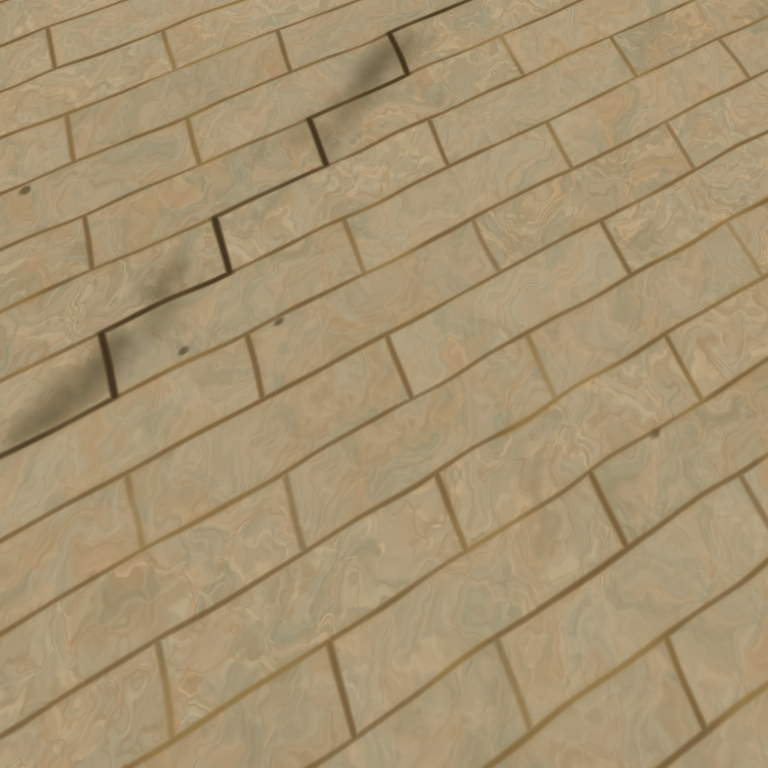
Write a three.js fragment shader that draws this texture.

```glsl
#define BRICK_LENGTH 4.0
#define ROW_JOINT 0.052
#define END_JOINT 0.072
#define WOBBLE 0.07
#define STONE vec3(0.672, 0.602, 0.476)
#define LIGHT_STONE vec3(0.735, 0.650, 0.505)
#define WARM_STONE vec3(0.675, 0.570, 0.420)
#define GREY_STONE vec3(0.595, 0.555, 0.435)
#define MORTAR vec3(0.450, 0.350, 0.215)
#define OCHRE vec3(0.580, 0.465, 0.255)
#define STAIN vec3(0.420, 0.375, 0.265)
#define CRACK vec3(0.235, 0.180, 0.110)

varying vec2 vUv;

float hash(vec2 p) {
  return fract(sin(dot(p, vec2(127.1, 311.7))) * 43758.5453);
}

float noise(vec2 p) {
  vec2 i = floor(p), f = fract(p);
  f = f * f * (3.0 - 2.0 * f);
  return mix(mix(hash(i), hash(i + vec2(1.0, 0.0)), f.x),
             mix(hash(i + vec2(0.0, 1.0)), hash(i + vec2(1.0, 1.0)), f.x), f.y);
}

float fbm(vec2 p) {
  float sum = 0.0, amp = 0.5;
  for (int i = 0; i < 4; i++) {
    sum += amp * noise(p);
    p = mat2(1.6, 1.2, -1.2, 1.6) * p + 7.3;
    amp *= 0.5;
  }
  return sum / 0.9375;
}

// Perspective from canvas to paving: x counts bricks, y counts rows downward
vec2 paving(vec2 p) {
  float depth = 1.6626 - 0.0422 * p.x - 0.6626 * p.y;
  return vec2(3.4244 * p.x + 0.604 * p.y - 0.8006,
              6.6128 * p.x - 16.8772 * p.y + 13.8084) / depth;
}

float line(float dist, float halfWidth) {
  return 1.0 - smoothstep(halfWidth * 0.15, halfWidth, abs(dist));
}

// Mottled stone with curved brush-like streaks
vec3 stoneColor(vec2 q, vec2 brick) {
  float seed = hash(brick);
  vec2 p = q + seed * 19.0;
  vec2 warp = vec2(fbm(p * 1.3), fbm(p * 1.3 + 31.0)) - 0.5;
  vec2 s = p + warp * 1.6;
  float patches = fbm(s * 1.5);
  float streak = noise(vec2(s.x * 2.6 + s.y * 2.0, s.y * 9.0 - s.x * 6.0));
  float fine = noise(vec2(s.x * 12.0 + s.y * 10.0, s.y * 5.0 - s.x * 3.0));
  float rough = mix(0.35, 1.0, smoothstep(0.45, 0.9, hash(brick + 8.0)));

  vec3 col = mix(STONE, WARM_STONE, 0.65 * smoothstep(0.48, 0.75, patches));
  col = mix(col, GREY_STONE, 0.6 * smoothstep(0.52, 0.75, fbm(s * 1.8 + 53.0)));
  col = mix(col, LIGHT_STONE, rough * 0.75 * smoothstep(0.5, 0.9, streak));
  float vein = line(fbm(s * 2.2 + 11.0) - 0.5, 0.045);
  col = mix(col, WARM_STONE * 0.94, rough * 0.5 * vein);
  col += vec3(0.035, -0.005, -0.02) * (noise(s * 3.5 + 91.0) - 0.5);
  return col + 0.045 * (fine - 0.5) + 0.025 * (seed - 0.5);
}

void main() {
  vec2 grid = paving(vUv);
  vec2 q = grid * vec2(BRICK_LENGTH, 1.0);
  vec2 bent = grid + WOBBLE * (vec2(noise(q * 1.3), noise(q * 1.1 + 40.0)) - 0.5)
                   * vec2(0.25, 1.0);

  // Running bond: every other row shifts by half a brick
  float row = floor(bent.y);
  float along = bent.x + 0.5 * mod(row, 2.0);
  vec2 brick = vec2(floor(along), row);
  float endDist = (fract(along + 0.5) - 0.5) * BRICK_LENGTH;
  float rowDist = fract(bent.y + 0.5) - 0.5;
  vec3 col = stoneColor(q, brick);

  // Damp stain along the stepped crack
  float span = smoothstep(0.6, 1.2, grid.y) * (1.0 - smoothstep(4.8, 5.2, grid.y));
  float offset = grid.x + 0.5 * (grid.y - 4.5) + 0.06;
  float damp = exp(-offset * offset * 22.0) * span;
  col = mix(col, STAIN, damp * smoothstep(0.3, 0.75, fbm(q * 1.1 + 5.0)) * 0.85);

  // Scattered dark chips
  vec2 cell = floor(q / 2.0);
  vec2 center = 0.25 + 0.5 * vec2(hash(cell + 3.0), hash(cell + 17.0));
  vec2 chip = (fract(q / 2.0) - center) * vec2(1.0, 1.5);
  float size = 0.07 + 0.05 * (noise(q * 9.0) - 0.5);
  float chipMask = 1.0 - smoothstep(size * 0.3, size, length(chip));
  col = mix(col, STAIN * 0.85, chipMask * 0.8 * step(0.88, hash(cell + 29.0)));

  // Mortar with uneven depth and ochre edges
  float wear = noise(q * 1.7 + 63.0);
  float rowMask = line(rowDist, ROW_JOINT * (0.8 + 0.4 * wear));
  float endNumber = floor(along + 0.5);
  float endWear = hash(vec2(endNumber, row) + 71.0);
  float endMask = line(endDist, END_JOINT) * mix(0.5, 0.95, endWear);
  float joint = max(rowMask * mix(0.65, 1.0, wear), endMask);
  float halo = max(line(rowDist, ROW_JOINT * 2.2), line(endDist, END_JOINT * 1.7));
  col = mix(col, OCHRE, 0.32 * halo * noise(q * 2.3 + 15.0));
  vec3 mortar = mix(MORTAR, OCHRE, 0.75 * smoothstep(0.4, 0.85, noise(q * 0.9 + 24.0)));
  col = mix(col, mortar, joint * 0.9);

  // Crack follows one joint per row and climbs half a brick each time
  float stepEnd = 0.5 * (4.0 - row);
  float inRows = step(1.0, row) * step(row, 4.0);
  float crack = line(bent.x - stepEnd, END_JOINT * 1.25 / BRICK_LENGTH) * inRows;
  float level = floor(bent.y + 0.5);
  float left = 0.5 * (4.0 - level);
  float ledge = smoothstep(left - 0.03, left, bent.x)
              * (1.0 - smoothstep(left + 0.5, left + 0.53, bent.x));
  ledge *= step(1.0, level) * step(level, 5.0) * line(rowDist, ROW_JOINT * 1.3);
  col = mix(col, CRACK, max(crack * 0.9, ledge * mix(0.4, 0.85, wear)));

  gl_FragColor = vec4(clamp(col, 0.0, 1.0), 1.0);
}
```
